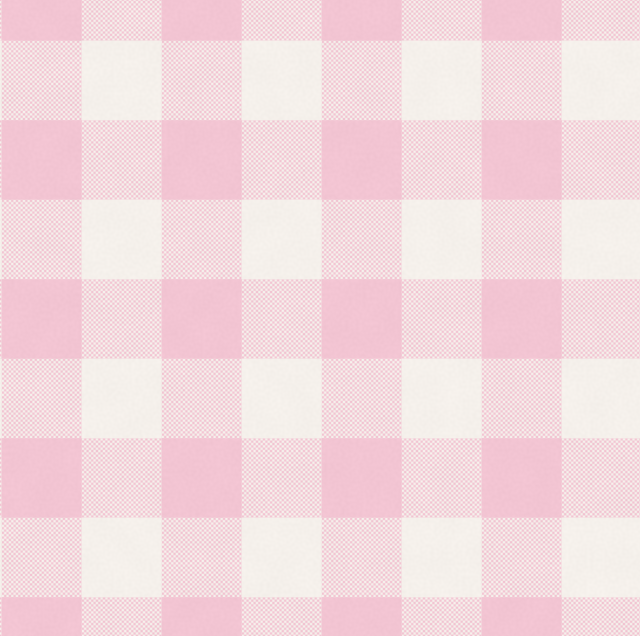
Write a WebGL 2 fragment shader that draws this pattern.

```glsl
#version 300 es
precision highp float;

uniform vec2 u_resolution;
out vec4 fragColor;

// Square wave of +1 and -1 with unit steps, box filtered over width w
vec2 squareWave(vec2 x, vec2 w) {
    vec2 high = 1.0 - abs(mod(x + 0.5 * w, 2.0) - 1.0);
    vec2 low = 1.0 - abs(mod(x - 0.5 * w, 2.0) - 1.0);
    return (high - low) / w;
}

vec2 gradientAt(vec2 cell, float period) {
    vec3 q = fract(vec3(mod(cell, period).xyx) * vec3(0.1031, 0.1030, 0.0973));
    q += dot(q, q.yzx + 33.33);
    float angle = 6.28319 * fract((q.x + q.y) * q.z);
    return vec2(cos(angle), sin(angle));
}

// Gradient noise that wraps after a whole number of cells
float gradientNoise(vec2 uv, float period) {
    vec2 p = uv * period;
    vec2 cell = floor(p);
    vec2 f = p - cell;
    vec2 ease = f * f * f * (f * (f * 6.0 - 15.0) + 10.0);
    float a = dot(gradientAt(cell, period), f);
    float b = dot(gradientAt(cell + vec2(1, 0), period), f - vec2(1, 0));
    float c = dot(gradientAt(cell + vec2(0, 1), period), f - vec2(0, 1));
    float d = dot(gradientAt(cell + vec2(1, 1), period), f - vec2(1, 1));
    return mix(mix(a, b, ease.x), mix(c, d, ease.x), ease.y);
}

void main() {
    vec2 uv = gl_FragCoord.xy / u_resolution;
    vec2 pixel = 1.0 / u_resolution;
    vec2 p = uv + vec2(-0.0026, 0.064);

    // Four repeats each way, every one a pink and a white band
    vec2 band = 0.5 + 0.5 * squareWave(p * 8.0, pixel * 8.0);

    // Fine checks, 34 to a band, choose which direction shows
    vec2 wave = squareWave(p * 272.0, pixel * 272.0 * 1.3);
    float check = 0.5 + 0.5 * wave.x * wave.y;
    float dye = mix(band.x, band.y, check);

    vec3 cream = vec3(0.96, 0.942, 0.922);
    vec3 pink = vec3(0.95, 0.77, 0.825);
    vec3 color = mix(cream, pink, dye);

    // Faint cloth mottling and grain
    color += 0.008 * gradientNoise(uv, 22.0);
    color += 0.014 * gradientNoise(uv, 180.0);

    fragColor = vec4(clamp(color, 0.0, 1.0), 1.0);
}
```
